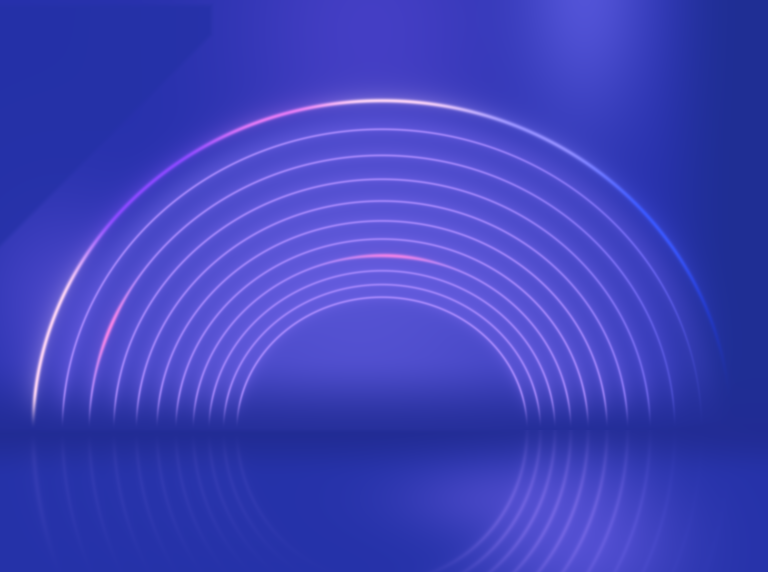
This background is drawn by a Shadertoy shader. Its source:

```glsl
// Nested neon arches standing on a dark reflective floor, under soft violet light.
// Each arch is a half ellipse whose axes shrink geometrically; its light comes from
// the distance to the curve. Gaussian pools tint the wall and the mirrored floor.

float pool(vec2 p, vec2 center, vec2 size) {
    vec2 q = (p - center) / size;
    return exp(-dot(q, q));
}

float ellipseDistance(vec2 p, vec2 axes) {
    vec2 q = p / axes;
    float k = max(length(q), 0.001);
    return (k - 1.0) * k / max(length(q / axes), 0.001);
}

// Tint along the outer arch; turn runs from 0 at right to 1 at left
vec3 outerTint(float turn) {
    vec3 tint = mix(vec3(0.10, 0.22, 0.90), vec3(0.22, 0.34, 1.0), smoothstep(0.08, 0.2, turn));
    tint = mix(tint, vec3(0.58, 0.56, 1.0), smoothstep(0.22, 0.34, turn));
    tint = mix(tint, vec3(1.0, 0.84, 0.97), smoothstep(0.36, 0.48, turn));
    tint = mix(tint, vec3(0.90, 0.48, 0.96), smoothstep(0.51, 0.59, turn));
    tint = mix(tint, vec3(0.54, 0.28, 1.0), smoothstep(0.61, 0.70, turn));
    return mix(tint, vec3(1.0, 0.84, 0.96), smoothstep(0.77, 0.87, turn));
}

vec3 wallColor(vec2 p) {
    vec3 color = mix(vec3(0.15, 0.19, 0.67), vec3(0.12, 0.18, 0.58), smoothstep(0.45, 0.62, p.x));
    color = mix(color, vec3(0.28, 0.25, 0.78), 0.9 * pool(p, vec2(-0.02, 0.70), vec2(0.25, 0.30)));
    color = mix(color, vec3(0.34, 0.34, 0.86), 0.9 * pool(p, vec2(0.355, 0.77), vec2(0.12, 0.24)));
    color = mix(color, vec3(0.30, 0.28, 0.80), 0.75 * pool(p, vec2(-0.57, 0.23), vec2(0.14, 0.18)));

    // Flat panel in the upper left corner
    float panel = max(p.x + 0.298, 0.71 * (p.x - p.y) + 0.722 - 0.02);
    panel = max(panel, p.y - 0.742);
    color = mix(color, vec3(0.14, 0.19, 0.65), 0.75 * smoothstep(0.006, -0.006, panel));

    // Light filling the arches
    float inside = smoothstep(0.01, -0.04, ellipseDistance(p, vec2(0.61, 0.575)));
    color = mix(color, vec3(0.33, 0.32, 0.82), inside * pool(p, vec2(-0.04, 0.22), vec2(0.46, 0.36)));
    return mix(vec3(0.13, 0.17, 0.58), color, 0.15 + 0.85 * smoothstep(-0.01, 0.13, p.y));
}

vec3 floorColor(vec2 p) {
    vec3 color = mix(vec3(0.13, 0.17, 0.58), vec3(0.145, 0.195, 0.66), smoothstep(0.0, -0.09, p.y));
    color = mix(color, vec3(0.30, 0.29, 0.79), 0.75 * pool(p, vec2(0.21, -0.12), vec2(0.18, 0.065)));
    return mix(color, vec3(0.34, 0.32, 0.84), 0.8 * pool(p, vec2(0.36, -0.21), vec2(0.17, 0.13)));
}

vec3 addArches(vec3 color, vec2 p, float pixel) {
    float onFloor = step(p.y, 0.0);
    vec2 m = vec2(p.x, abs(p.y) / mix(1.0, 1.15, onFloor));
    float wallFade = smoothstep(0.0, 0.10, m.y);
    float floorFade = 0.10 * smoothstep(0.0, 0.05, m.y) * smoothstep(0.24, 0.08, m.y)
        + 0.5 * pool(p, vec2(0.31, -0.17), vec2(0.19, 0.12));
    float fade = mix(wallFade, floorFade, onFloor);

    for (int i = 0; i < 11; i++) {
        float n = float(i);
        vec2 axes = vec2(0.610 * pow(0.916, n), 0.575 * pow(0.913, n));
        float d = ellipseDistance(m, axes);
        float turn = atan(m.y / axes.y, m.x / axes.x) / 3.14159;
        float outer = step(n, 0.5);

        // Outer arches sink into blue on their right side
        float inward = smoothstep(0.0, 6.0, n);
        float lit = mix(smoothstep(0.0, 0.5, turn), 1.0, inward);
        vec3 tint = mix(vec3(0.30, 0.34, 0.95), vec3(0.69, 0.56, 1.0), lit);
        tint = mix(tint, outerTint(turn), outer * (1.0 - onFloor));
        float rightFade = mix(smoothstep(0.02, 0.22, turn), 1.0, smoothstep(0.0, 4.0, n));

        // Hot spots on two of the inner arches
        float hotTop = step(abs(n - 7.0), 0.5) * pool(m, vec2(0.02, 0.305), vec2(0.085, 0.03));
        float hotSide = step(abs(n - 2.0), 0.5) * pool(m, vec2(-0.47, 0.17), vec2(0.05, 0.08));
        float hot = (hotTop + hotSide) * (1.0 - onFloor);
        tint = mix(tint, vec3(1.0, 0.52, 0.90), hot);

        // The halo is wide outside the curve and tight inside it
        float halo = exp(-abs(d) / (d > 0.0 ? 0.017 : 0.009));
        vec3 haloTint = mix(vec3(0.42, 0.37, 0.92), tint, 0.25 + 0.25 * outer);
        color = mix(color, haloTint, halo * fade * rightFade * (0.30 + 0.15 * lit));

        float width = max(0.0024 + 0.0013 * outer + 0.0015 * hot + 0.0015 * onFloor, 0.8 * pixel);
        float core = exp(-d * d / (width * width));
        float strength = mix(0.62 + 0.1 * lit, 0.95, max(outer, hot)) * mix(1.0, 0.65, onFloor);
        float coreFade = mix(smoothstep(0.0, 0.07, m.y), floorFade, onFloor);
        color = mix(color, tint, core * strength * coreFade * rightFade);
    }
    return color;
}

void mainImage(out vec4 fragColor, in vec2 fragCoord) {
    float pixel = 1.0 / iResolution.y;
    // Origin at the middle of the arches' feet, unit of one canvas height
    vec2 p = (fragCoord - 0.5 * iResolution.xy) * pixel + vec2(0.0035, 0.251);

    // The floor edge rises a little at the far right
    float horizon = 0.016 * smoothstep(0.43, 0.64, p.x);
    vec3 color = mix(floorColor(p), wallColor(p), smoothstep(-0.008, 0.004, p.y - horizon));
    color = addArches(color, p, pixel);
    fragColor = vec4(color, 1.0);
}
```
